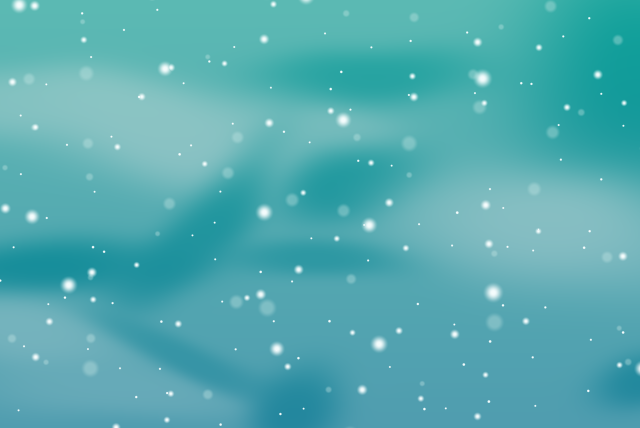
Write a Shadertoy shader that draws this background.

```glsl
// Soft falling snow over a blurred teal sky. The sky mixes a dark and a light
// gradient by a tone built from tilted soft clouds, gently bent by gradient noise.
// Snow is drawn in jittered grid layers: faint discs, crisp dots and glowing flakes.

vec3 hash3(vec2 p) {
    vec3 q = fract(p.xyx * vec3(0.1031, 0.1030, 0.0973));
    q += dot(q, q.yxz + 33.33);
    return fract((q.xxy + q.yzz) * q.zyx);
}

float cornerSlope(vec2 cell, vec2 offset) {
    float angle = 6.2832 * hash3(cell + 50.0).x;
    return dot(vec2(cos(angle), sin(angle)), offset);
}

float gradientNoise(vec2 p) {
    vec2 i = floor(p), f = fract(p);
    vec2 u = f * f * f * (f * (f * 6.0 - 15.0) + 10.0);
    vec2 e = vec2(0.0, 1.0);
    float low = mix(cornerSlope(i, f), cornerSlope(i + e.yx, f - e.yx), u.x);
    float high = mix(cornerSlope(i + e, f - e), cornerSlope(i + e.yy, f - e.yy), u.x);
    return mix(low, high, u.y);
}

// Pulls the tone towards a target inside a tilted, soft-edged ellipse.
float addCloud(float tone, vec2 p, vec2 centre, vec2 radii, float tilt, float target) {
    vec2 q = p - centre;
    float c = cos(tilt), s = sin(tilt);
    q = vec2(c * q.x + s * q.y, c * q.y - s * q.x) / radii;
    float d = dot(q, q);
    return mix(tone, target, exp(-d * sqrt(d)));
}

float skyTone(vec2 p) {
    float tone = 0.54;
    // upper sky
    tone = addCloud(tone, p, vec2(1.50, 0.82), vec2(0.29, 0.28), 0.2, 0.02);
    tone = addCloud(tone, p, vec2(0.87, 0.825), vec2(0.27, 0.07), 0.0, 0.18);
    tone = addCloud(tone, p, vec2(0.10, 0.75), vec2(0.46, 0.08), -0.1, 0.84);
    tone = addCloud(tone, p, vec2(0.42, 0.68), vec2(0.33, 0.12), -0.15, 0.92);
    tone = addCloud(tone, p, vec2(0.78, 0.69), vec2(0.18, 0.05), 0.0, 0.76);
    // middle band
    tone = addCloud(tone, p, vec2(0.84, 0.57), vec2(0.18, 0.08), 0.15, 0.08);
    tone = addCloud(tone, p, vec2(0.46, 0.45), vec2(0.26, 0.08), 0.85, 0.12);
    tone = addCloud(tone, p, vec2(0.08, 0.36), vec2(0.36, 0.08), 0.05, 0.03);
    tone = addCloud(tone, p, vec2(0.74, 0.40), vec2(0.22, 0.05), -0.05, 0.22);
    tone = addCloud(tone, p, vec2(1.28, 0.46), vec2(0.36, 0.13), -0.15, 0.93);
    // lower sky
    tone = addCloud(tone, p, vec2(0.06, 0.20), vec2(0.30, 0.10), -0.2, 0.84);
    tone = addCloud(tone, p, vec2(0.30, 0.08), vec2(0.36, 0.06), 0.0, 0.74);
    tone = addCloud(tone, p, vec2(0.46, 0.16), vec2(0.24, 0.04), -0.35, 0.30);
    tone = addCloud(tone, p, vec2(0.70, 0.04), vec2(0.10, 0.09), 0.6, 0.12);
    tone = addCloud(tone, p, vec2(1.50, 0.12), vec2(0.13, 0.07), 0.3, 0.12);
    return tone;
}

vec3 skyColor(vec2 p) {
    vec2 bend = vec2(gradientNoise(p * 2.5), gradientNoise(p * 2.5 + 17.0));
    vec3 dark = mix(vec3(0.09, 0.50, 0.60), vec3(0.05, 0.63, 0.60), p.y);
    vec3 light = mix(vec3(0.50, 0.71, 0.76), vec3(0.62, 0.81, 0.79), p.y);
    return mix(dark, light, skyTone(p + 0.05 * bend));
}

// One flake per occupied cell, kept inside it; core is the solid part of the radius.
float snowLayer(vec2 p, float cellSize, float density, vec2 radiusRange,
                float core, float seed, float pixel) {
    vec2 grid = p / cellSize + seed * vec2(0.37, 0.61);
    vec2 cell = floor(grid);
    vec3 place = hash3(cell + seed * 7.0);
    vec3 kind = hash3(cell + seed * 7.0 + 131.0);
    float radius = mix(radiusRange.x, radiusRange.y, kind.x * kind.x);
    float margin = (radius + pixel) / cellSize;
    vec2 centre = mix(vec2(margin), vec2(1.0 - margin), place.xy);
    float dist = length(fract(grid) - centre) * cellSize;
    float inner = radius * core;
    float disc = 1.0 - smoothstep(inner - 0.5 * pixel, max(radius, inner + pixel), dist);
    return disc * step(kind.y, density);
}

void mainImage(out vec4 fragColor, in vec2 fragCoord) {
    vec2 p = fragCoord / iResolution.y;
    float pixel = 1.0 / iResolution.y;
    vec3 color = skyColor(p);

    // distant translucent flakes
    float faint = snowLayer(p, 0.15, 0.75, vec2(0.008, 0.025), 0.45, 3.0, pixel);
    color = mix(color, vec3(0.80, 0.92, 0.91), 0.36 * faint);

    // bright flakes, from crisp dots to large glows
    float dots = snowLayer(p, 0.11, 0.85, vec2(0.003, 0.0048), 0.5, 5.0, pixel);
    float medium = snowLayer(p, 0.15, 0.80, vec2(0.009, 0.015), 0.15, 11.0, pixel);
    float large = snowLayer(p, 0.26, 0.65, vec2(0.020, 0.029), 0.15, 19.0, pixel);
    float snow = max(dots, max(medium, large));
    color = mix(color, vec3(0.98, 1.0, 1.0), 0.96 * snow);

    fragColor = vec4(color, 1.0);
}
```
